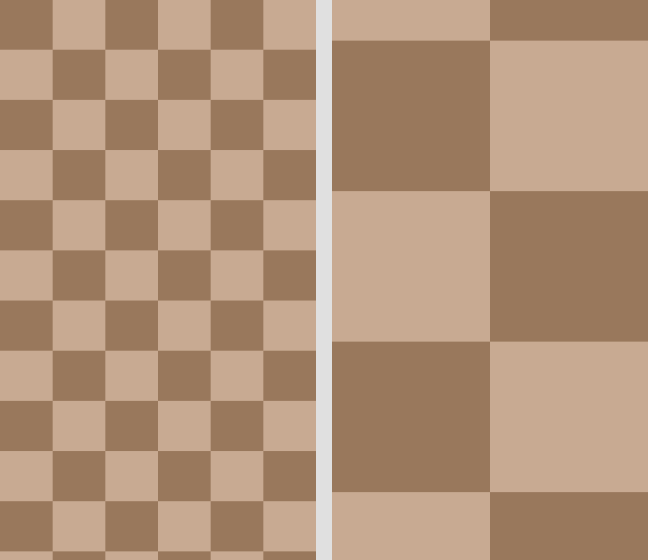
Left: the whole. Right: its middle third, enlarged.
This pattern is drawn by a Shadertoy shader. Its source:

```glsl
#define COLUMNS 6.0
#define ROWS 11.163
#define TOP_CROP 0.009
#define LIGHT_TAN vec3(0.784, 0.667, 0.573)
#define DARK_BROWN vec3(0.600, 0.471, 0.361)

// Box-filtered square wave: +1 in even cells, -1 in odd cells
vec2 squareWave(vec2 cell, vec2 pixelSize) {
    vec2 edgeDistance = 0.5 - abs(mod(cell + 0.5, 2.0) - 1.0);
    return clamp(2.0 * edgeDistance / pixelSize, -1.0, 1.0);
}

void mainImage(out vec4 fragColor, in vec2 fragCoord) {
    vec2 uv = fragCoord / iResolution.xy;
    vec2 grid = vec2(COLUMNS, ROWS);

    // Cells are counted from the top left corner
    vec2 cell = vec2(uv.x, 1.0 - uv.y) * grid + vec2(0.0, TOP_CROP);
    vec2 wave = squareWave(cell, grid / iResolution.xy);

    // Equal parity on both axes gives a dark square
    float darkness = 0.5 + 0.5 * wave.x * wave.y;
    fragColor = vec4(mix(LIGHT_TAN, DARK_BROWN, darkness), 1.0);
}
```
